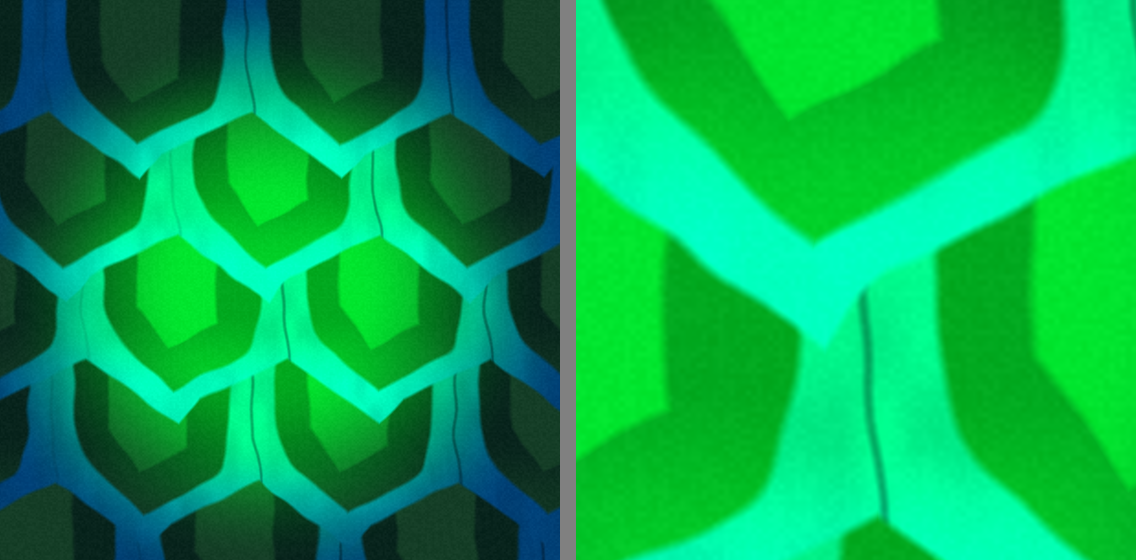
Left: the whole. Right: its middle third, enlarged.
A WebGL 2 fragment shader for this pattern:

```glsl
#version 300 es
precision highp float;
// Overlapping rows of pointed scales with glowing rims, lit from the middle.

uniform vec2 u_resolution;
out vec4 fragColor;

// Layout: one unit is the width of one scale
const float COLUMNS = 2.773;
const int ROWS = 5;
const float ROW_STEP = 0.61;
const float TOP_ROW_Y = 2.04;
const float ROW_SHIFT[ROWS] = float[](0.708, 0.343, 0.895, 0.745, 0.177);

// Outline of a scale
const float LEFT_JOINT = -0.469;
const float JOINT_Y = 0.181;
const vec2 TIP = vec2(-0.011, -0.152);
const vec2 TIP_NOTCH = vec2(0.097, -0.029);
const float SEAM_X = -0.491;
const float SEAM_WIDTH = 0.009;
const float SOFTNESS = 0.013;
const float WOBBLE = 0.022;

// Light
const vec2 GLOW_CENTER = vec2(1.336, 1.329);
const vec2 RIM_GLOW = vec2(0.65, 1.55);
const vec2 CELL_GLOW = vec2(0.42, 1.36);
const float GRAIN = 0.035;

// Colours
const vec3 RIM_FAR = vec3(0.00, 0.25, 0.46);
const vec3 STEM_NEAR = vec3(0.00, 0.96, 0.54);
const vec3 ARM_NEAR = vec3(0.00, 1.00, 0.74);
const vec3 RING_FAR = vec3(0.03, 0.14, 0.11);
const vec3 RING_NEAR = vec3(0.00, 0.66, 0.12);
const vec3 FACET_FAR = vec3(0.08, 0.24, 0.15);
const vec3 FACET_NEAR = vec3(0.00, 0.90, 0.18);

float hash(vec2 p) {
    return fract(sin(dot(p, vec2(127.1, 311.7))) * 43758.5453);
}

float noise(vec2 p) {
    vec2 i = floor(p), f = fract(p);
    f = f * f * (3.0 - 2.0 * f);
    return mix(mix(hash(i), hash(i + vec2(1, 0)), f.x),
               mix(hash(i + vec2(0, 1)), hash(i + vec2(1, 1)), f.x), f.y);
}

// Signed distance to the line a-b, positive on its right side
float side(vec2 p, vec2 a, vec2 b) {
    vec2 e = normalize(b - a), d = p - a;
    return e.y * d.x - e.x * d.y;
}

float smoothMax(float a, float b) {
    const float k = 0.035;
    float h = max(k - abs(a - b), 0.0) / k;
    return max(a, b) + 0.25 * k * h * h;
}

// Hollow inside the rim, open at the top
float hollow(vec2 p) {
    const vec2 tip = vec2(-0.029, 0.018);
    float left = smoothMax(-0.379 - p.x, side(p, vec2(-0.379, 0.433), vec2(-0.318, 0.271)));
    left = smoothMax(left, side(p, vec2(-0.318, 0.271), tip));
    float right = smoothMax(side(p, tip, vec2(0.35, 0.217)),
                            side(p, vec2(0.35, 0.217), vec2(0.394, 0.379)));
    right = smoothMax(right, side(p, vec2(0.394, 0.379), vec2(0.404, 0.722)));
    return max(left, right);
}

// Raised facet in the hollow
float facet(vec2 p) {
    const vec2 tip = vec2(-0.061, 0.224);
    float walls = max(-0.213 - p.x, p.x - 0.18);
    float point = max(side(p, vec2(-0.213, 0.44), tip), side(p, tip, vec2(0.18, 0.35)));
    return max(walls, point);
}

// Height of the lower outline
float lowerEdge(float x) {
    float left = mix(TIP.y, JOINT_Y, (TIP.x - x) / (TIP.x - LEFT_JOINT));
    float steep = mix(TIP.y, TIP_NOTCH.y, (x - TIP.x) / (TIP_NOTCH.x - TIP.x));
    float shallow = mix(TIP_NOTCH.y, JOINT_Y, (x - TIP_NOTCH.x) / (LEFT_JOINT + 1.0 - TIP_NOTCH.x));
    return x < TIP.x ? left : min(steep, shallow);
}

vec3 scaleColor(vec2 p, vec2 world) {
    float r = distance(world, GLOW_CENTER);
    float rimLight = 1.0 - smoothstep(RIM_GLOW.x, RIM_GLOW.y, r);
    float cellLight = 1.0 - smoothstep(CELL_GLOW.x, CELL_GLOW.y, r);

    // Rim, bluer along the lower arms
    float arm = 1.0 - smoothstep(0.02, 0.34, p.y);
    vec3 rim = mix(RIM_FAR, mix(STEM_NEAR, ARM_NEAR, arm), rimLight);
    rim *= 0.94 + 0.12 * noise(world * vec2(14.0, 7.0));

    // Seam between neighbours, fainter to the left
    float seamX = SEAM_X + 0.035 * (1.0 - smoothstep(0.17, 0.42, p.y));
    float offset = abs(fract(p.x - seamX + 0.5) - 0.5);
    float seam = 1.0 - smoothstep(0.0, SEAM_WIDTH * 1.6, offset);
    rim *= 1.0 - seam * mix(0.08, 0.32, smoothstep(0.8, 1.3, world.x));

    // Hollow, with its shade fading towards the tip
    float raised = 1.0 - smoothstep(-SOFTNESS, SOFTNESS, facet(p));
    float tone = max(raised, 0.65 * (1.0 - smoothstep(0.05, 0.42, p.y)));
    vec3 cell = mix(mix(RING_FAR, FACET_FAR, tone), mix(RING_NEAR, FACET_NEAR, tone), cellLight);
    return mix(cell, rim, smoothstep(-SOFTNESS, SOFTNESS, hollow(p)));
}

void main() {
    vec2 world = gl_FragCoord.xy / u_resolution * COLUMNS;
    vec2 bent = world + WOBBLE * (vec2(noise(world * 8.0), noise(world * 8.0 + 37.0)) - 0.5);
    vec3 color = RING_FAR;

    // Lower rows first, each covered by the row above
    for (int row = ROWS - 1; row >= 0; row--) {
        vec2 p = bent - vec2(ROW_SHIFT[row], TOP_ROW_Y - ROW_STEP * float(row));
        p.x = fract(p.x - LEFT_JOINT) + LEFT_JOINT;
        float cover = smoothstep(-SOFTNESS, SOFTNESS, p.y - lowerEdge(p.x));
        color = mix(color, scaleColor(p, world), cover);
    }
    color += GRAIN * (noise(world * 110.0) - 0.5);
    fragColor = vec4(clamp(color, 0.0, 1.0), 1.0);
}
```
